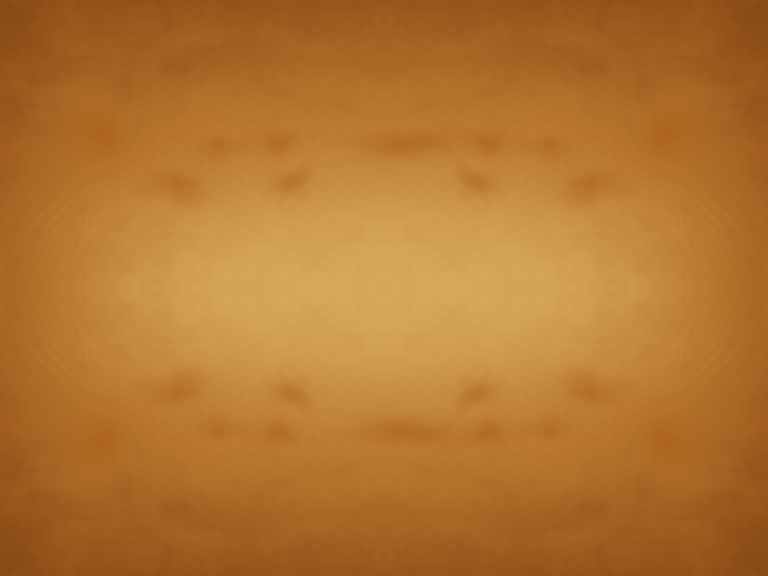
Write a Shadertoy shader that draws this background.

```glsl
// A warm amber parchment: a wide glow in the centre falling to brown edges,
// with rusty stains and fine fibres folded about both axes. Built from
// power-law falloffs, Gaussian stains and domain-warped value noise.

const vec3 BROWN = vec3(0.535, 0.285, 0.080);
const vec3 AMBER = vec3(0.725, 0.475, 0.182);
const vec3 GOLD  = vec3(0.825, 0.630, 0.320);
const vec3 RUST  = vec3(0.660, 0.355, 0.085);

// Stains: centre (xy) and radius (zw), in half-canvas units
const vec4 STAINS[6] = vec4[6](
    vec4(0.76, 0.54, 0.055, 0.10), vec4(0.45, 0.485, 0.045, 0.035),
    vec4(0.55, 0.35, 0.070, 0.06), vec4(1.00, 0.46, 0.035, 0.04),
    vec4(0.30, 0.49, 0.060, 0.04), vec4(0.24, 0.37, 0.060, 0.04));

float hash(vec2 p) {
    vec3 h = fract(vec3(p.xyx) * 0.1031);
    h += dot(h, h.yzx + 33.33);
    return fract((h.x + h.y) * h.z);
}

float noise(vec2 p) {
    vec2 cell = floor(p), f = fract(p);
    vec2 s = f * f * (3.0 - 2.0 * f);
    return mix(mix(hash(cell), hash(cell + vec2(1, 0)), s.x),
               mix(hash(cell + vec2(0, 1)), hash(cell + vec2(1, 1)), s.x), s.y);
}

// Layered noise centred on zero
float fbm(vec2 p) {
    float sum = 0.0, gain = 0.5;
    for (int i = 0; i < 5; i++) {
        sum += gain * (noise(p) - 0.5);
        p = mat2(1.6, 1.2, -1.2, 1.6) * p + 7.3;
        gain *= 0.5;
    }
    return sum;
}

float stain(vec2 p, vec2 centre, vec2 radius) {
    vec2 d = (p - centre) / radius;
    return exp(-dot(d, d));
}

// Brightness from 0 at the corners to about 1 in the centre
float glow(vec2 q) {
    return 1.08 * (1.0 - 0.88 * pow(q.y, 1.4)) * (1.0 - 0.65 * pow(q.x, 2.6));
}

// Thin curved fibres: noise stretched along a warped direction
float fibres(vec2 p, vec2 warp) {
    float angle = 0.6 + 5.0 * warp.x;
    vec2 along = vec2(cos(angle), sin(angle));
    vec2 across = vec2(-along.y, along.x);
    vec2 w = p + 0.12 * warp;
    return noise(vec2(dot(w, along) * 13.0, dot(w, across) * 75.0)) - 0.5;
}

// Concentric brush arcs bending around the glow near the sides
float sideArcs(vec2 q, float warp) {
    float r = length(q - vec2(0.50, 0.02)) + 0.05 * warp;
    float mask = stain(q, vec2(0.79, 0.23), vec2(0.13, 0.14));
    return mask * (noise(vec2(r * 85.0, atan(q.y, q.x) * 6.0)) - 0.5);
}

vec3 ramp(float tone) {
    vec3 low = mix(BROWN, AMBER, clamp(tone / 0.6, -0.1, 1.0));
    return mix(low, GOLD, clamp((tone - 0.6) / 0.4, 0.0, 1.15));
}

void mainImage(out vec4 fragColor, in vec2 fragCoord) {
    vec2 p = 2.0 * fragCoord / iResolution.xy - 1.0;
    vec2 q = abs(p);
    vec2 cloth = q * vec2(iResolution.x / iResolution.y, 1.0);

    // Cloudy mottling and the warp shared by the finer layers
    vec2 warp = vec2(fbm(cloth * 4.0), fbm(cloth * 4.0 + 19.0));
    float clouds = fbm(cloth * vec2(4.5, 6.5) + 2.0 * warp);
    float mottle = fbm(cloth * 14.0 + 3.0 * warp + 5.0);
    float grain = fbm(cloth * 65.0);

    // Surface brightness
    float middle = exp(-5.0 * q.y * q.y);
    float tone = glow(q) + clouds * mix(0.22, 0.10, middle);
    tone += 0.10 * mottle + 0.06 * grain;
    tone += 0.045 * fibres(cloth, warp) + 0.10 * sideArcs(q, warp.y);

    // Rust: folded stains, one wide stain right of centre, and a mottled band
    float rust = 0.0;
    vec2 ragged = q + 0.10 * warp + 0.05 * vec2(mottle, -mottle);
    for (int i = 0; i < 6; i++)
        rust += 0.38 * stain(ragged, STAINS[i].xy, STAINS[i].zw);
    vec2 upper = vec2(p.x, q.y) + 0.06 * warp;
    rust += 0.50 * stain(upper, vec2(0.08, 0.495), vec2(0.13, 0.045));
    float band = stain(q, vec2(0.45, 0.47), vec2(0.65, 0.17));
    rust += band * (0.14 + 0.55 * clouds + 0.35 * mottle);

    vec3 colour = mix(ramp(tone), RUST, clamp(rust, 0.0, 0.65));
    fragColor = vec4(clamp(colour, 0.0, 1.0), 1.0);
}
```
